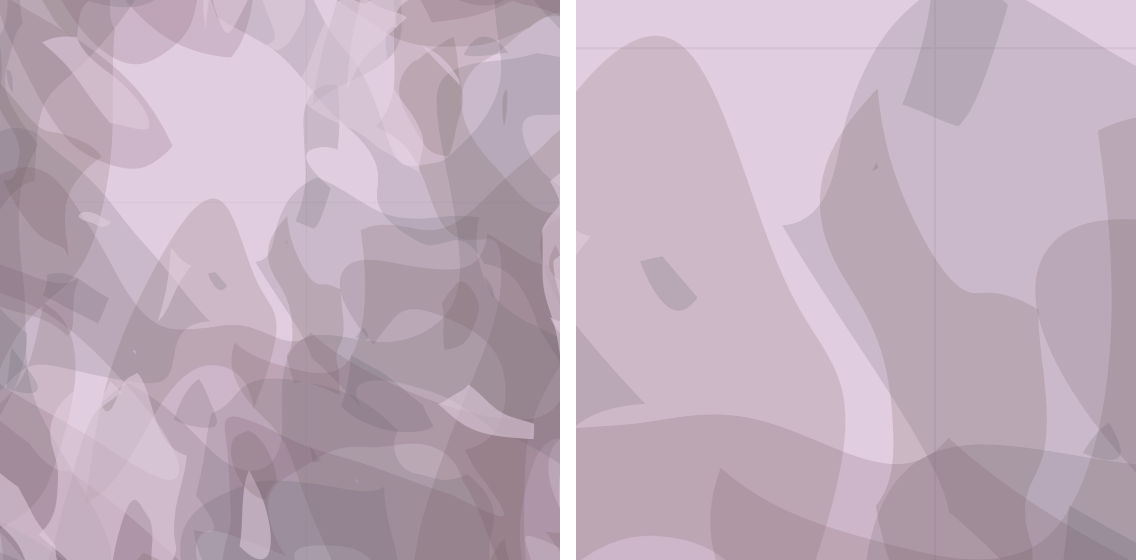
Left: the whole. Right: its middle third, enlarged.
Write a WebGL 1 fragment shader that draws this pattern.

```glsl
precision highp float;
// Overlapping translucent mauve shapes with crisp curved edges and small shards.

uniform vec2 u_resolution;

const vec3 PAPER = vec3(0.880, 0.803, 0.873);
const vec3 COOL_INK = vec3(0.35, 0.34, 0.38);
const vec3 PINK_INK = vec3(0.43, 0.27, 0.35);
const vec3 WARM_INK = vec3(0.41, 0.32, 0.30);
const vec3 SEAM_INK = vec3(0.45, 0.33, 0.45);

const int SHEETS = 7;              // large translucent layers
const int SHARDS = 4;              // fine sliver layers
const float SHEET_OPACITY = 0.165;
const float SHARD_OPACITY = 0.18;
const float SHARD_LIGHTEN = 0.55;
const float SHEET_SCALE = 2.0;     // cells across the canvas
const float SHARD_SCALE = 5.5;
const float SHEET_BIAS = 0.03;     // higher covers more
const float SHARD_BIAS = -0.01;
const float PATCH_BIAS = -0.12;    // keeps shards in clusters
const float RIPPLE = 0.34;         // strength of the finer octave
const float LEAN = -0.36;          // main direction, from vertical
const float LEAN_SPREAD = 0.6;
const vec2 GLOW_CENTER = vec2(0.45, 0.66);
const vec2 GLOW_SHAPE = vec2(1.2, 0.9);
const float GLOW_RADIUS = 0.41;
const float GLOW_GAIN = 0.5;
const float SHADE_LIMIT = 0.12;
const vec2 SEAM_POS = vec2(0.547, 0.638);
const float SEAM_WIDTH = 0.0013;
const float SEAM_OPACITY = 0.09;

// Unit gradient at a lattice point
vec2 latticeGradient(vec2 cell) {
  float angle = 6.2832 * fract(sin(dot(cell, vec2(127.1, 311.7))) * 43758.5);
  return vec2(cos(angle), sin(angle));
}

// Gradient noise: value in x, analytic derivative in yz
vec3 gradientNoise(vec2 p) {
  vec2 i = floor(p), f = fract(p);
  vec2 u = f * f * f * (f * (f * 6.0 - 15.0) + 10.0);
  vec2 du = 30.0 * f * f * (f * (f - 2.0) + 1.0);
  vec2 ga = latticeGradient(i);
  vec2 gb = latticeGradient(i + vec2(1.0, 0.0));
  vec2 gc = latticeGradient(i + vec2(0.0, 1.0));
  vec2 gd = latticeGradient(i + vec2(1.0, 1.0));
  float va = dot(ga, f);
  float vb = dot(gb, f - vec2(1.0, 0.0));
  float vc = dot(gc, f - vec2(0.0, 1.0));
  float vd = dot(gd, f - vec2(1.0, 1.0));
  float k = va - vb - vc + vd;
  float value = va + u.x * (vb - va) + u.y * (vc - va) + u.x * u.y * k;
  vec2 slope = ga + u.x * (gb - ga) + u.y * (gc - ga)
             + u.x * u.y * (ga - gb - gc + gd)
             + du * (u.yx * k + vec2(vb, vc) - va);
  return vec3(value, slope);
}

// Antialiased coverage of one leaning, stretched noise region
float region(vec2 uv, float seed, vec2 scale, float bias, float pixel) {
  float angle = LEAN + LEAN_SPREAD * sin(seed * 2.4);
  float c = cos(angle), s = sin(angle);
  mat2 m = mat2(c * scale.x, s * scale.y, -s * scale.x, c * scale.y);
  vec2 p = m * uv + seed * vec2(7.31, 3.77);
  vec3 coarse = gradientNoise(p);
  vec3 fine = gradientNoise(2.0 * p + 19.3);
  float value = coarse.x + RIPPLE * fine.x + bias;
  vec2 slope = (coarse.yz + 2.0 * RIPPLE * fine.yz) * m;
  return clamp(0.5 + value / (max(length(slope), 0.05) * pixel), 0.0, 1.0);
}

vec3 ink(float index) {
  float kind = mod(index, 3.0);
  return kind < 0.5 ? COOL_INK : (kind < 1.5 ? PINK_INK : WARM_INK);
}

void main() {
  float pixel = 1.0 / min(u_resolution.x, u_resolution.y);
  vec2 uv = gl_FragCoord.xy * pixel;
  vec3 color = PAPER;

  // Fewer sheets overlap around the glow
  float glowDistance = length((uv - GLOW_CENTER) * GLOW_SHAPE) - GLOW_RADIUS;
  float shade = min(GLOW_GAIN * glowDistance, SHADE_LIMIT);

  // Two regions intersect, giving smooth outlines with pointed corners
  for (int i = 0; i < SHEETS; i++) {
    float n = float(i);
    float size = SHEET_SCALE * (0.8 + 0.4 * fract(n * 0.618));
    float body = region(uv, n + 1.3, size * vec2(1.2, 0.8), SHEET_BIAS + shade, pixel);
    float cut = region(uv, n + 21.7, size * vec2(1.4, 0.6), SHEET_BIAS + shade, pixel);
    color = mix(color, ink(n), SHEET_OPACITY * body * cut);
  }

  // Clustered slivers, alternately darker and lighter
  for (int i = 0; i < SHARDS; i++) {
    float n = float(i);
    float sliver = region(uv, n + 41.2, SHARD_SCALE * vec2(1.3, 0.5), SHARD_BIAS, pixel);
    float cut = region(uv, n + 57.9, SHARD_SCALE * vec2(0.9, 0.4), SHARD_BIAS, pixel);
    float cluster = region(uv, n + 73.4, vec2(2.6), PATCH_BIAS, pixel);
    bool darker = mod(n, 2.0) < 0.5;
    float opacity = darker ? SHARD_OPACITY : SHARD_LIGHTEN;
    color = mix(color, darker ? ink(n) : PAPER, opacity * sliver * cut * cluster);
  }

  // Faint crossing seams
  vec2 seam = clamp((0.5 * SEAM_WIDTH - abs(uv - SEAM_POS)) / pixel + 0.5, 0.0, 1.0);
  color = mix(color, SEAM_INK, SEAM_OPACITY * max(seam.x, seam.y));

  gl_FragColor = vec4(color, 1.0);
}
```
